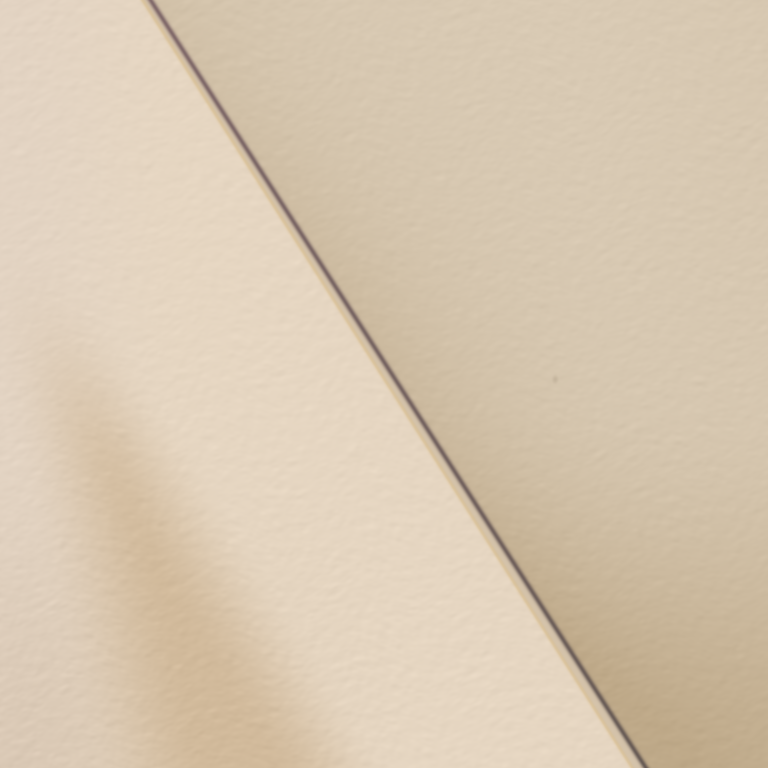
A WebGL 1 fragment shader for this texture:

```glsl
precision highp float;
// Two sheets of cream textured paper meet along a thin diagonal edge.
// Soft gradients shade the sheets, a fan-shaped shadow falls at lower left,
// and scattered cellular bumps, lit from above, give the paper its grain.

uniform vec2 u_resolution;

#define EDGE_START 0.196
#define EDGE_SLOPE 0.645
#define SEAM_WIDTH 0.0036
#define GRAIN_SCALE 105.0
#define GRAIN_STRENGTH 0.016
#define LEFT_LIGHT vec3(0.900, 0.838, 0.758)
#define LEFT_SHADOW vec3(0.808, 0.712, 0.585)
#define RIGHT_LIGHT vec3(0.850, 0.792, 0.706)
#define RIGHT_SHADOW vec3(0.745, 0.662, 0.535)
#define SEAM_COLOR vec3(0.385, 0.320, 0.315)
#define GOLD_COLOR vec3(0.850, 0.745, 0.560)

vec3 hash3(vec2 cell) {
  vec3 p = fract(cell.xyx * vec3(0.1031, 0.1030, 0.0973));
  p += dot(p, p.yxz + 33.33);
  return fract((p.xxy + p.yzz) * p.zyx);
}

// Slope, toward the light, of signed bumps scattered one per cell.
float bumpSlope(vec2 p) {
  vec2 cell = floor(p);
  vec2 light = normalize(vec2(-0.45, 1.0));
  float slope = 0.0;
  for (int j = -1; j <= 1; j++) {
    for (int i = -1; i <= 1; i++) {
      vec2 neighbor = cell + vec2(float(i), float(j));
      vec3 rnd = hash3(neighbor);
      vec2 offset = p - neighbor - rnd.xy;
      float falloff = max(0.0, 1.0 - dot(offset, offset));
      slope += (rnd.z * 2.0 - 1.0) * dot(offset, light) * falloff * falloff * 3.0;
    }
  }
  return slope;
}

float paperGrain(vec2 p) {
  vec2 warp = 0.004 * sin(p.yx * vec2(41.0, 33.0) + vec2(0.0, 1.7));
  vec2 q = (p + warp) * vec2(0.75, 1.0) * GRAIN_SCALE;
  return 0.75 * bumpSlope(q) + 0.4 * bumpSlope(q * 1.7 + 17.3);
}

// Shadow fan: narrow at the top, wide below, with soft flanks.
float fanShadow(float x, float down) {
  float leftEdge = 0.08 + 0.24 * (down - 0.52);
  float rightEdge = 0.135 + 0.61 * (down - 0.45);
  float fan = smoothstep(leftEdge - 0.08, leftEdge + 0.08, x);
  fan *= 1.0 - smoothstep(rightEdge - 0.12, rightEdge + 0.04, x);
  return fan * smoothstep(0.28, 0.62, down);
}

vec3 leftSheet(vec2 p, float down) {
  vec3 color = LEFT_LIGHT;
  color += vec3(-0.012, -0.010, 0.004) * (1.0 - smoothstep(0.0, 0.25, p.x));
  float corner = smoothstep(0.55, 1.0, down) * (1.0 - smoothstep(0.0, 0.6, p.x));
  color -= vec3(0.034, 0.042, 0.052) * corner;
  return mix(color, LEFT_SHADOW, 0.85 * fanShadow(p.x, down));
}

vec3 rightSheet(vec2 p, float down, float dist) {
  float nearEdge = exp(-max(dist, 0.0) / 0.13);
  float shade = nearEdge * mix(0.30, 0.54, smoothstep(0.0, 0.5, down));
  shade += 0.62 * smoothstep(0.50, 1.0, down);
  shade += 0.06 * smoothstep(0.75, 1.0, p.x);
  return mix(RIGHT_LIGHT, RIGHT_SHADOW, clamp(shade, 0.0, 1.0));
}

// Soft line with a bell-shaped profile, never thinner than a pixel.
float softLine(float dist, float width) {
  float w = max(width, 0.7 / u_resolution.y);
  return exp(-dist * dist / (w * w));
}

void main() {
  vec2 p = gl_FragCoord.xy / u_resolution;
  float down = 1.0 - p.y;
  float soft = max(0.0022, 0.8 / u_resolution.y);

  // Signed distance from the diagonal, positive on the right
  float dist = (p.x - EDGE_START - EDGE_SLOPE * down)
             / sqrt(1.0 + EDGE_SLOPE * EDGE_SLOPE);

  // Sheets and their grain
  vec3 left = leftSheet(p, down);
  vec3 right = rightSheet(p, down, dist);
  vec3 color = mix(left, right, smoothstep(-soft, soft, dist));
  float grainGain = 0.75 + 0.5 * smoothstep(0.3, 1.0, down) * (1.0 - p.x);
  color += GRAIN_STRENGTH * grainGain * paperGrain(p);

  // Fleck on the right sheet
  float fleck = length((p - vec2(0.723, 0.506)) * vec2(1.0, 0.75));
  color -= 0.06 * (1.0 - smoothstep(0.0, 0.006, fleck));

  // Paper thickness, widening downward, with a fine gold rim
  float thickness = mix(0.009, 0.015, down);
  float side = smoothstep(-thickness - soft, -thickness + soft, dist)
             * (1.0 - smoothstep(-soft, soft, dist));
  color = mix(color, vec3(0.815, 0.745, 0.645), 0.8 * side);
  color = mix(color, GOLD_COLOR, 0.6 * softLine(dist + thickness, 0.0026));

  // Dark seam, violet above and greyer below
  vec3 seam = SEAM_COLOR + mix(vec3(0.08, 0.05, 0.07), vec3(-0.03, -0.01, -0.02), down);
  color = mix(color, seam, 0.88 * softLine(dist, SEAM_WIDTH));

  gl_FragColor = vec4(clamp(color, 0.0, 1.0), 1.0);
}
```
